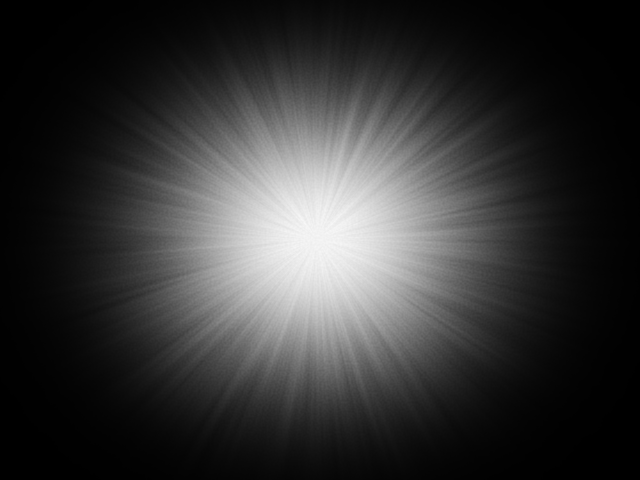
Write a Shadertoy shader that draws this background.

```glsl
// A soft white burst of fine radial streaks and grain fading into black.

const float TAU = 6.2831853;
const vec2 BURST_CENTER = vec2(0.495, 0.502);   // fraction of the canvas
const vec2 BURST_STRETCH = vec2(1.07, 0.935);   // slightly wider than tall
const float PEAK_LIGHT = 0.95;
const float GLOW_RADIUS = 0.311;
const float GLOW_POWER = 2.3;

// Random unit gradient for a lattice cell
vec2 cellGradient(vec2 cell) {
    vec3 h = fract(cell.xyx * vec3(0.1031, 0.1030, 0.0973));
    h += dot(h, h.yzx + 33.33);
    float angle = TAU * fract((h.x + h.y) * h.z);
    return vec2(cos(angle), sin(angle));
}

// Gradient noise, about -0.7 to 0.7, repeating along x after period cells
float gradientNoise(vec2 p, float period) {
    vec2 cell = floor(p);
    vec2 f = fract(p);
    vec2 blend = f * f * f * (f * (f * 6.0 - 15.0) + 10.0);
    float x0 = mod(cell.x, period);
    float x1 = mod(cell.x + 1.0, period);
    float a = dot(cellGradient(vec2(x0, cell.y)), f);
    float b = dot(cellGradient(vec2(x1, cell.y)), f - vec2(1.0, 0.0));
    float c = dot(cellGradient(vec2(x0, cell.y + 1.0)), f - vec2(0.0, 1.0));
    float d = dot(cellGradient(vec2(x1, cell.y + 1.0)), f - vec2(1.0));
    return mix(mix(a, b, blend.x), mix(c, d, blend.x), blend.y);
}

// Layers of thin rays, long in radius and narrow in angle
float radialStreaks(vec2 p) {
    float turn = atan(p.y, p.x) / TAU + 0.5;
    float radius = length(p);
    float rays = 70.0;
    float weight = 0.55;
    float sum = 0.0;
    for (int i = 0; i < 3; i++) {
        vec2 polar = vec2(turn * rays, radius * 3.5 + 17.3 * float(i + 1));
        // Rays narrower than the grain dissolve near the center
        float visible = smoothstep(0.0, rays * 0.0008, radius);
        sum += weight * visible * gradientNoise(polar, rays);
        rays *= 2.0;
        weight *= 0.85;
    }
    return sum;
}

// Bell-shaped falloff around the burst
float glow(float radius) {
    return PEAK_LIGHT * exp(-pow(radius / GLOW_RADIUS, GLOW_POWER));
}

void mainImage(out vec4 fragColor, in vec2 fragCoord) {
    vec2 p = (fragCoord - BURST_CENTER * iResolution.xy) / iResolution.y;
    float light = glow(length(p / BURST_STRETCH));

    // Texture is strongest in the dim outer halo
    float depth = mix(0.34, 0.07, smoothstep(0.1, 0.9, light));
    float streaks = radialStreaks(p);
    float grain = gradientNoise((p + 2.0) * 210.0, 4096.0);
    light *= 1.0 + depth * (streaks + 0.4 * grain);

    fragColor = vec4(vec3(clamp(light, 0.0, 1.0)), 1.0);
}
```
